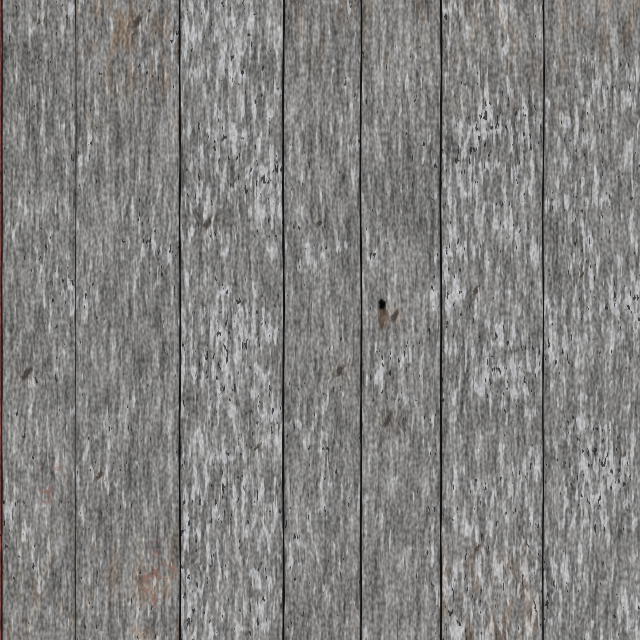
Write a WebGL 2 fragment shader that draws this texture.

```glsl
#version 300 es
precision highp float;
// Seven weathered upright planks of uneven width, split by thin dark seams.
// Stretched gradient noise gives grain, worn pale paint, chips and stains;
// knots are scattered on each plank by hash, and one nail hole is added.

uniform vec2 u_resolution;
out vec4 fragColor;

// Plank borders from left to right
const float EDGE[8] = float[8](0.003, 0.118, 0.281, 0.443, 0.564, 0.689, 0.849, 1.01);

// Per plank: paint left, stain at top, stain at bottom, height of bare top end
const vec4 WEAR[7] = vec4[7](
    vec4(-0.09, 0.1, 0.6, 0.0), vec4(-0.13, 0.8, 0.7, 0.0),
    vec4(0.06, 0.0, 0.1, 0.0), vec4(-0.12, 0.3, 0.2, 0.0),
    vec4(-0.12, 0.3, 0.1, 0.07), vec4(0.05, 0.4, 0.7, 0.0),
    vec4(0.03, 0.4, 0.0, 0.085));

float hash(vec2 c) {
    vec3 q = fract(c.xyx * 0.1031);
    q += dot(q, q.yzx + 33.33);
    return fract((q.x + q.y) * q.z);
}

float cornerSlope(vec2 cell, vec2 corner, vec2 f) {
    float angle = 6.2832 * hash(cell + corner);
    return dot(vec2(cos(angle), sin(angle)), f - corner);
}

float gradientNoise(vec2 p) {
    vec2 c = floor(p), f = p - c;
    vec2 s = f * f * f * (f * (f * 6.0 - 15.0) + 10.0);
    float low = mix(cornerSlope(c, vec2(0, 0), f), cornerSlope(c, vec2(1, 0), f), s.x);
    float high = mix(cornerSlope(c, vec2(0, 1), f), cornerSlope(c, vec2(1, 1), f), s.x);
    return mix(low, high, s.y);
}

float fbm(vec2 p) {
    float sum = 0.0, amplitude = 0.7;
    for (int i = 0; i < 3; i++) {
        sum += amplitude * gradientNoise(p);
        p = p * 2.03 + 11.7;
        amplitude *= 0.5;
    }
    return sum;
}

// Soft blob: 1 at the centre, 0 beyond the given radii
float blob(vec2 p, vec2 centre, vec2 radii) {
    return 1.0 - smoothstep(0.4, 1.0, length((p - centre) / radii));
}

void main() {
    vec2 p = gl_FragCoord.xy / u_resolution;
    float pixel = 1.0 / u_resolution.x;
    float x = p.x + 0.002 * gradientNoise(vec2(p.x * 3.0, p.y * 5.0));

    // Plank index and nearest seam
    int plank = 0, seam = 0;
    float seamDistance = 1.0;
    for (int i = 0; i < 8; i++) {
        if (i < 7 && x > EDGE[i]) plank = i;
        float d = abs(x - EDGE[i]);
        if (d < seamDistance) { seamDistance = d; seam = i; }
    }
    vec4 wear = WEAR[plank];
    float id = float(plank);

    // Knots bend the grain around them
    vec2 g = vec2(x, p.y) + id * vec2(3.7, 1.3);
    float knot = 0.0, halo = 0.0;
    for (int i = 0; i < 2; i++) {
        vec2 key = vec2(id * 7.0 + 2.0, float(i) * 5.0 + 3.0);
        vec2 centre = vec2(mix(EDGE[plank], EDGE[plank + 1], 0.2 + 0.6 * hash(key)),
                           (float(i) + hash(key + 31.0)) / 2.0);
        vec2 d = vec2(x, p.y) - centre;
        float size = 0.003 + 0.005 * hash(key + 57.0);
        float ring = exp(-dot(d, d) / (size * size * 6.0));
        g.x += d.x * ring * 0.4;
        d.x -= 0.35 * d.y;
        knot = max(knot, blob(d + 0.005 * fbm(p * 130.0), vec2(0), size * vec2(0.9, 1.8)));
        halo = max(halo, ring);
    }
    g.x += 0.005 * fbm(g * vec2(12.0, 5.0));

    // Bare grey wood
    float broad = fbm(g * vec2(7.0, 5.0));
    float streak = fbm(g * vec2(50.0, 5.0));
    float fibre = fbm(g * vec2(140.0, 17.0));
    float grit = gradientNoise(g * vec2(270.0, 150.0));
    float speck = gradientNoise(g * vec2(230.0, 75.0) + 70.0);
    float tone = 0.505 + 0.08 * broad + 0.12 * streak + 0.25 * fibre + 0.17 * grit + 0.12 * speck;
    vec3 color = tone * vec3(1.005, 1.0, 0.99);

    // Brown stains near the plank ends and around knots
    float ends = wear.y * smoothstep(0.72, 0.98, p.y) + wear.z * smoothstep(0.25, 0.02, p.y);
    float stain = ends * smoothstep(-0.1, 0.35, fbm(g * vec2(45.0, 14.0) + 23.0));
    color = mix(color, color * vec3(0.95, 0.82, 0.71), clamp(stain + 0.25 * halo, 0.0, 1.0));

    // Worn paint in thin slivers, missing from the bare top ends
    float patchy = fbm(g * vec2(11.0, 8.0) + 31.0);
    float flake = fbm(g * vec2(125.0, 32.0) + 50.0);
    float bareEnd = smoothstep(-0.004, 0.004, p.y - 1.0 + wear.w + 0.01 * streak);
    float paint = smoothstep(0.08, 0.42, flake + 0.45 * patchy + 0.5 * fibre + 0.25 * streak + wear.x);
    paint *= 1.0 - 0.8 * bareEnd;
    color = mix(color, vec3(0.78, 0.785, 0.795) + 0.15 * grit, 0.72 * paint);

    // Fine cracks and small dark chips
    float crack = smoothstep(0.25, 0.45, fbm(g * vec2(170.0, 14.0) + 9.0));
    float chip = smoothstep(0.34, 0.46, fbm(g * vec2(165.0, 58.0) + 80.0) + 0.3 * patchy + 0.3 * wear.x);
    color = mix(color, vec3(0.25, 0.24, 0.23), 0.5 * crack);
    color = mix(color, vec3(0.13, 0.13, 0.14), 0.75 * chip * (1.0 - bareEnd));

    // Faint red dabs low on the left, knots, and the nail hole
    float dabs = max(blob(p, vec2(0.245, 0.10), vec2(0.04, 0.07)), blob(p, vec2(0.08, 0.24), vec2(0.035, 0.05)));
    dabs *= smoothstep(0.08, 0.3, fbm(p * vec2(60.0, 75.0)));
    color = mix(color, vec3(0.55, 0.36, 0.32), 0.5 * dabs);
    color = mix(color, vec3(0.20, 0.18, 0.16), 0.7 * knot);
    float rust = blob(p, vec2(0.598, 0.505), vec2(0.012, 0.035)) * smoothstep(-0.3, 0.2, flake);
    color *= 1.0 - vec3(0.35, 0.43, 0.5) * rust;
    color = mix(color, vec3(0.03), blob(p + 0.004 * fbm(p * 90.0), vec2(0.597, 0.525), vec2(0.008, 0.011)));

    // Seams, with a shaded rim; the strip left of the first is red
    float halfWidth = seam == 1 ? 0.0006 : 0.0009 + 0.0006 * hash(vec2(float(seam), 4.0));
    halfWidth *= 1.0 + 0.7 * gradientNoise(vec2(float(seam) * 9.0, p.y * 22.0));
    color *= 1.0 - 0.3 * exp(-seamDistance / 0.002);
    if (x < EDGE[0]) color *= vec3(0.95, 0.55, 0.52);
    float gap = 1.0 - smoothstep(halfWidth - 0.5 * pixel, halfWidth + 0.5 * pixel, seamDistance);
    color = mix(color, vec3(0.06, 0.055, 0.055), gap * (seam < 2 ? 0.7 : 0.97));

    fragColor = vec4(clamp(color, 0.0, 1.0), 1.0);
}
```
